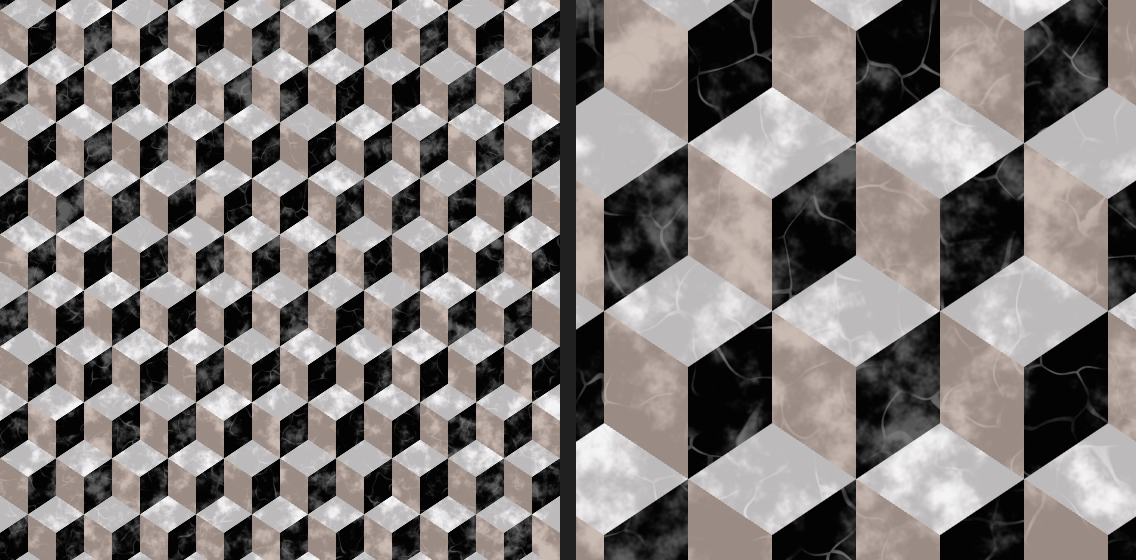
Left: the whole. Right: its middle third, enlarged.
Give the GLSL for this pattern, as a Shadertoy shader.

```glsl
const float REPEATS = 10.0;       // cubes across and rows down, even so rows wrap
const float ROW_SHIFT = 0.185;    // distance of the first row below the top edge
const float TOP_HALF = 1.0 / 3.0; // half height of the top rhombus, in rows
const float CLOUD_SCALE = 2.3;
const float CLOUD_SPREAD = 0.38;  // variation of cloudiness between faces
const float VEIN_SCALE = 2.7;
const float VEIN_WIDTH = 0.007;
const float VEIN_WARP = 0.16;
const int SAMPLES = 4;

// Marble tones, ordered as top, left and right face
const vec3 BASE[3] = vec3[3](vec3(0.74, 0.73, 0.735), vec3(0.605, 0.545, 0.52), vec3(0.012));
const vec3 CLOUD[3] = vec3[3](vec3(0.96, 0.955, 0.96), vec3(0.79, 0.73, 0.70), vec3(0.37));
const vec3 VEIN[3] = vec3[3](vec3(0.89, 0.885, 0.89), vec3(0.77, 0.71, 0.68), vec3(0.52));

vec2 hash22(vec2 p) {
    vec3 a = fract(p.xyx * vec3(0.1031, 0.1030, 0.0973));
    a += dot(a, a.yzx + 33.33);
    return fract((a.xx + a.yz) * a.zy);
}

float cornerSlope(vec2 cell, vec2 offset) {
    return dot(hash22(cell) * 2.0 - 1.0, offset);
}

float gradientNoise(vec2 p) {
    vec2 i = floor(p), f = fract(p);
    vec2 u = f * f * f * (f * (f * 6.0 - 15.0) + 10.0);
    vec2 e = vec2(1.0, 0.0);
    float low = mix(cornerSlope(i, f), cornerSlope(i + e, f - e), u.x);
    float high = mix(cornerSlope(i + e.yx, f - e.yx), cornerSlope(i + 1.0, f - 1.0), u.x);
    return mix(low, high, u.y);
}

float fbm(vec2 p) {
    float sum = 0.0, gain = 1.0;
    for (int i = 0; i < 5; i++) {
        sum += gain * gradientNoise(p);
        p = mat2(1.6, 1.2, -1.2, 1.6) * p + 7.3;
        gain *= 0.62;
    }
    return sum;
}

// Approximate distance to the nearest crack between random cells
float crackDistance(vec2 p) {
    vec2 i = floor(p), f = fract(p);
    float nearest = 8.0, second = 8.0;
    for (int y = -1; y <= 1; y++)
    for (int x = -1; x <= 1; x++) {
        vec2 cell = vec2(x, y);
        float d = length(cell + hash22(i + cell) - f);
        second = min(second, max(nearest, d));
        nearest = min(nearest, d);
    }
    return 0.5 * (second - nearest);
}

vec3 marble(vec2 p, int face, float bias, float pixel) {
    // Mottled clouds
    float grain = fbm(p * CLOUD_SCALE);
    float cloud = smoothstep(-0.12, 0.62, grain + bias);
    vec3 color = mix(BASE[face], CLOUD[face], cloud);

    // Thin branching veins that fade in and out
    vec2 warp = vec2(gradientNoise(p * 4.0), gradientNoise(p * 4.0 + 31.7));
    float crack = crackDistance((p + VEIN_WARP * warp) * VEIN_SCALE) / VEIN_SCALE;
    float vein = 1.0 - smoothstep(VEIN_WIDTH - 0.5 * pixel, VEIN_WIDTH + 0.5 * pixel, crack);
    float strength = smoothstep(-0.3, 0.5, warp.x + 0.5 * grain);
    return mix(color, VEIN[face], 0.8 * vein * strength);
}

vec3 cubes(vec2 uv, float pixel) {
    // Rows count downward; every other row is moved by half a cube
    float x = uv.x * REPEATS;
    float down = -uv.y * REPEATS - ROW_SHIFT;
    float row = floor(down + TOP_HALF);
    float column = x + 0.5 * mod(row, 2.0);
    float side = fract(column) - 0.5;

    // Points above the hexagon belong to the row before
    if (down - row < TOP_HALF * (2.0 * abs(side) - 1.0)) {
        row -= 1.0;
        column = x + 0.5 * mod(row, 2.0);
        side = fract(column) - 0.5;
    }
    vec2 local = vec2(side, down - row);
    bool onTop = local.y < TOP_HALF * (1.0 - 2.0 * abs(side));
    int face = onTop ? 0 : (side < 0.0 ? 1 : 2);

    // Each face is cut from its own piece of stone
    vec2 id = mod(vec2(floor(column), row), REPEATS);
    vec2 seed = hash22(id + 13.0 * float(face + 1));
    float bias = CLOUD_SPREAD * (hash22(id + 47.0 * float(face + 1)).x - 0.5);
    return marble(local + 60.0 * seed, face, bias, pixel);
}

void mainImage(out vec4 fragColor, in vec2 fragCoord) {
    float pixel = REPEATS / iResolution.y;
    vec3 color = vec3(0.0);
    // Rotated grid of samples smooths the edges
    for (int i = 0; i < SAMPLES; i++) {
        float k = float(i);
        vec2 jitter = (vec2(k, mod(2.0 * k + 1.0, 5.0)) + 0.5) / float(SAMPLES) - 0.5;
        color += cubes((fragCoord + jitter) / iResolution.xy, pixel);
    }
    fragColor = vec4(color / float(SAMPLES), 1.0);
}
```
